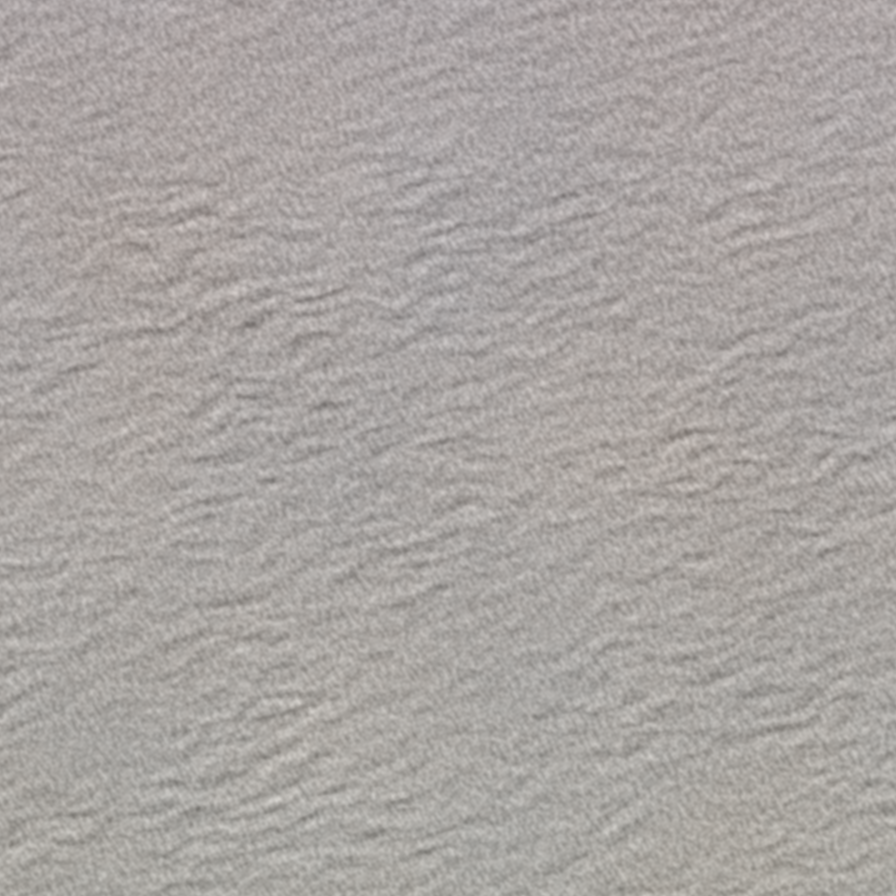
Give the GLSL for this texture, as a three.js fragment shader.

```glsl
varying vec2 vUv;

#define BASE_COLOUR vec3(0.669, 0.650, 0.639)
#define WRINKLE_FREQ vec2(20.0, 52.0)
#define WRINKLE_TILT 0.24
#define WRINKLE_DEPTH 0.105
#define LIGHT_STEP vec2(-0.0025, 0.0062)
#define GRAIN_FREQ vec2(92.0, 165.0)
#define GRAIN_TILT -0.95
#define GRAIN_DEPTH 0.125
#define TINT_DEPTH 0.022

vec2 hash22(vec2 p) {
  vec3 q = fract(p.xyx * vec3(0.1031, 0.1030, 0.0973));
  q += dot(q, q.yzx + 33.33);
  return fract((q.xx + q.yz) * q.zy);
}

vec2 cellGradient(vec2 cell) {
  return normalize(hash22(cell) - 0.5 + 1e-4);
}

// Gradient noise, roughly -0.7 to 0.7
float noise(vec2 p) {
  vec2 i = floor(p);
  vec2 f = p - i;
  vec2 u = f * f * f * (f * (f * 6.0 - 15.0) + 10.0);
  vec2 e = vec2(1.0, 0.0);
  float a = dot(cellGradient(i), f);
  float b = dot(cellGradient(i + e.xy), f - e.xy);
  float c = dot(cellGradient(i + e.yx), f - e.yx);
  float d = dot(cellGradient(i + e.xx), f - e.xx);
  return mix(mix(a, b, u.x), mix(c, d, u.x), u.y);
}

vec2 rotate(vec2 p, float angle) {
  float c = cos(angle);
  float s = sin(angle);
  return vec2(c * p.x + s * p.y, c * p.y - s * p.x);
}

// Height of the long, slightly tilted wrinkles
float wrinkleHeight(vec2 p) {
  vec2 bend = vec2(noise(p * 13.0 + 5.0), noise(p * 13.0 + 41.0));
  vec2 q = rotate(p + 0.018 * bend, WRINKLE_TILT) * WRINKLE_FREQ;
  float height = 0.0;
  float amp = 1.0;
  for (int i = 0; i < 3; i++) {
    height += amp * noise(q);
    q = rotate(q, 0.15) * 1.65 + 17.3;
    amp *= 0.5;
  }
  return height;
}

// Relief lit from above, stronger in some patches
float wrinkleShade(vec2 p) {
  float slope = wrinkleHeight(p) - wrinkleHeight(p + LIGHT_STEP);
  float patchiness = 0.85 + 0.9 * noise(p * 5.0 + 60.0);
  float crease = min(slope + 0.15, 0.0);
  return (slope + 0.5 * crease) * patchiness;
}

// Short slanted fibres over finer speckle
float fibreGrain(vec2 p) {
  float turn = GRAIN_TILT + 0.9 * noise(p * 4.0 + 23.0);
  vec2 q = rotate(p, GRAIN_TILT);
  q += 0.006 * (turn - GRAIN_TILT) * vec2(noise(p * 40.0), noise(p * 40.0 + 9.0));
  float fibres = noise(q * GRAIN_FREQ + 80.0);
  float speckle = noise(rotate(p, 0.6) * 190.0 + 130.0);
  return 0.8 * fibres + 0.6 * speckle;
}

// Broad drift from mauve at the top to green grey at the bottom
vec3 broadTint(vec2 p) {
  float warmth = noise(p * 3.0 + 12.0) + 0.4 * noise(p * 9.0 + 70.0);
  vec3 tint = mix(vec3(-0.3, 0.15, -0.35), vec3(0.1, -0.3, 0.2), p.y);
  tint += warmth * vec3(0.6, 0.0, -0.6);
  tint += 0.35 * noise(p * 60.0 + 31.0) * vec3(0.5, -0.2, -0.5);
  return tint * TINT_DEPTH;
}

void main() {
  vec2 p = vUv;
  float light = WRINKLE_DEPTH * wrinkleShade(p) + GRAIN_DEPTH * fibreGrain(p);
  light += 0.018 * noise(p * 4.0 + 90.0);

  // One faint, soft swelling
  vec2 swell = (p - vec2(0.51, 0.81)) / 0.045;
  light += 0.03 * swell.y * exp(-dot(swell, swell));

  gl_FragColor = vec4(BASE_COLOUR + light + broadTint(p), 1.0);
}
```
